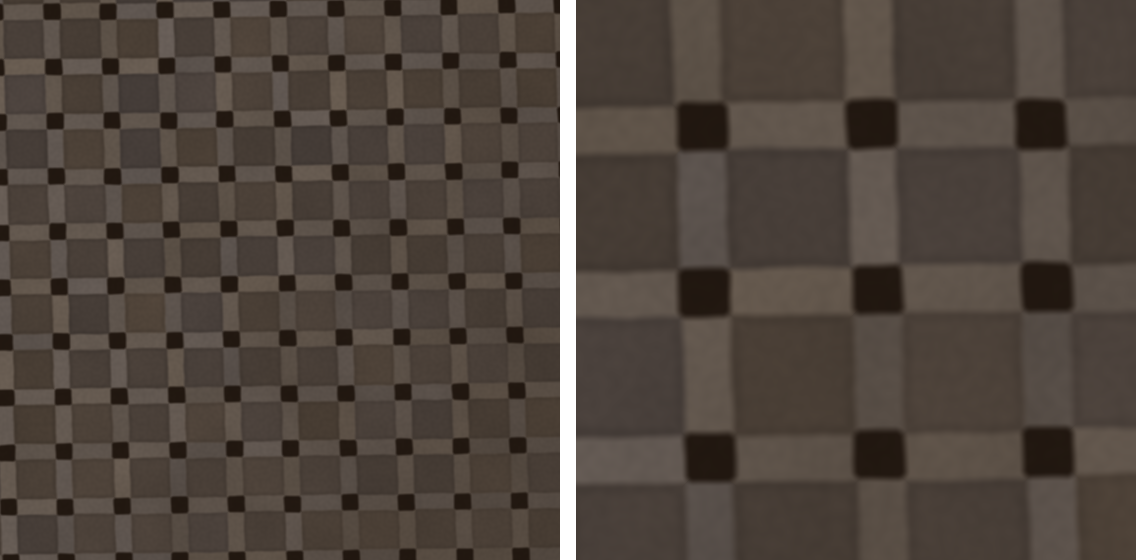
Left, the full canvas; right, a detail of the centre.
This texture is drawn by a WebGL 1 fragment shader. Its source:

```glsl
precision highp float;

uniform vec2 u_resolution;

// Lattice: one dark stud sits on every node
const vec2 NODE_ORIGIN = vec2(0.5117, 0.4935);
const vec2 STEP_RIGHT = vec2(0.1014, 0.0014);
const vec2 STEP_UP = vec2(-0.0028, 0.0982);

// Sizes in cells
const float STRIP_HALF = 0.138;
const float STUD_HALF = 0.150;
const float STUD_ROUND = 0.05;
const float JOINT_WIDTH = 0.035;
const float EDGE_SOFT = 0.032;
const float EDGE_WOBBLE = 0.014;
const float PLACE_JITTER = 0.012;

// Colours
const vec3 TILE_COLOR = vec3(0.292, 0.252, 0.222);
const vec3 STRIP_COLOR = vec3(0.382, 0.342, 0.310);
const vec3 STUD_COLOR = vec3(0.130, 0.092, 0.064);
const vec3 GRIME_COLOR = vec3(0.265, 0.222, 0.184);
const vec3 WARM_SHIFT = vec3(0.006, 0.0, -0.012);

// Wear
const float PIECE_VARIATION = 0.07;
const float JOINT_DARKEN = 0.07;
const float GRIME_AMOUNT = 0.42;
const float MOTTLE = 0.07;
const float GRAIN = 0.045;

float hash(vec2 p) {
  return fract(sin(dot(p, vec2(127.1, 311.7))) * 43758.55);
}

vec2 gradient(vec2 node) {
  float angle = 6.28319 * hash(node);
  return vec2(cos(angle), sin(angle));
}

// Gradient noise, roughly -0.7 to 0.7
float noise(vec2 p) {
  vec2 i = floor(p), f = p - i;
  vec2 u = f * f * f * (f * (f * 6.0 - 15.0) + 10.0);
  vec2 e = vec2(1.0, 0.0);
  float low = mix(dot(gradient(i), f), dot(gradient(i + e.xy), f - e.xy), u.x);
  float high = mix(dot(gradient(i + e.yx), f - e.yx), dot(gradient(i + e.xx), f - e.xx), u.x);
  return mix(low, high, u.y);
}

float fbm(vec2 p) {
  float sum = 0.0, gain = 0.6;
  for (int i = 0; i < 3; i++) {
    sum += gain * noise(p);
    p = p * 2.1 + 17.3;
    gain *= 0.5;
  }
  return sum;
}

vec2 toLattice(vec2 uv) {
  vec2 d = uv - NODE_ORIGIN;
  float det = STEP_RIGHT.x * STEP_UP.y - STEP_RIGHT.y * STEP_UP.x;
  return vec2(d.x * STEP_UP.y - d.y * STEP_UP.x,
              d.y * STEP_RIGHT.x - d.x * STEP_RIGHT.y) / det;
}

float roundBox(vec2 p, float halfSize, float radius) {
  vec2 q = abs(p) - halfSize + radius;
  return length(max(q, 0.0)) + min(max(q.x, q.y), 0.0) - radius;
}

// Vary the brightness and warmth of one piece
vec3 pieceColor(vec3 base, vec2 id) {
  float tone = 1.0 + PIECE_VARIATION * (hash(id + 5.3) - 0.5) * 2.0;
  return base * tone + WARM_SHIFT * (hash(id + 23.7) * 2.0 - 1.0);
}

void main() {
  vec2 uv = gl_FragCoord.xy / u_resolution;
  vec2 p = toLattice(uv);
  float pixel = 1.0 / (min(u_resolution.x, u_resolution.y) * STEP_RIGHT.x);
  float soft = max(EDGE_SOFT, pixel);

  // Piece under this point
  vec2 node = floor(p + 0.5), cell = floor(p);
  vec2 columnId = vec2(node.x, cell.y) + 41.0;
  vec2 rowId = vec2(cell.x, node.y) + 83.0;
  vec2 wobble = EDGE_WOBBLE * vec2(noise(p * 3.7), noise(p * 3.7 + 31.0));
  vec2 local = p - node + wobble;

  // Signed distances
  float column = abs(local.x + PLACE_JITTER * (hash(columnId) * 2.0 - 1.0)) - STRIP_HALF;
  float row = abs(local.y + PLACE_JITTER * (hash(rowId) * 2.0 - 1.0)) - STRIP_HALF;
  vec2 studShift = PLACE_JITTER * (vec2(hash(node), hash(node + 9.1)) * 2.0 - 1.0);
  float stud = roundBox(local + studShift, STUD_HALF, STUD_ROUND);

  // Tiles, joints and strips
  float strip = min(column, row);
  vec3 color = pieceColor(TILE_COLOR, cell);
  float joint = (strip - JOINT_WIDTH) / JOINT_WIDTH;
  color *= 1.0 - JOINT_DARKEN * exp(-joint * joint);
  vec3 stripColor = column < row ? pieceColor(STRIP_COLOR, columnId) : pieceColor(STRIP_COLOR, rowId);
  color = mix(color, stripColor, 1.0 - smoothstep(-soft, soft, strip));

  // Grime gathers toward the lower right and flattens the contrast
  float grime = smoothstep(0.45, 1.5, uv.x + 0.6 * (1.0 - uv.y) + 0.5 * fbm(uv * 5.0));
  color = mix(color, GRIME_COLOR, GRIME_AMOUNT * grime);

  // Studs
  color = mix(color, STUD_COLOR, 1.0 - smoothstep(-soft, soft, stud));

  // Mottling and fine grain
  color *= 1.0 + MOTTLE * fbm(uv * 14.0 + 3.0) + GRAIN * noise(uv * 130.0);
  gl_FragColor = vec4(color, 1.0);
}
```
